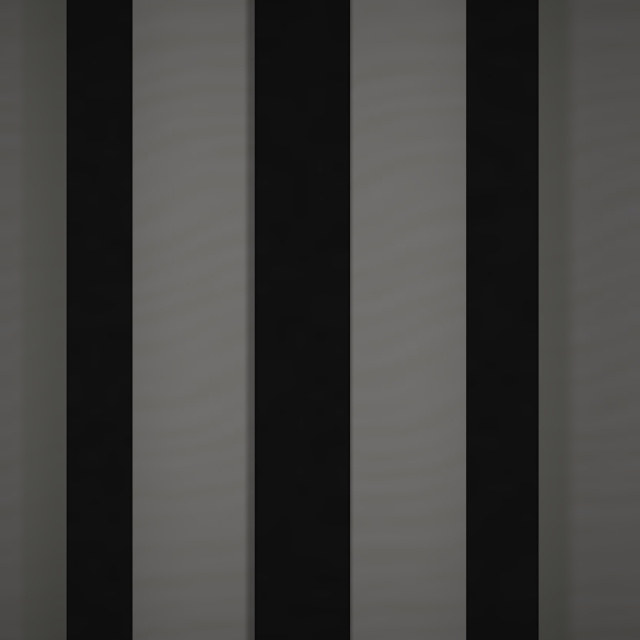
A WebGL 2 fragment shader for this pattern:

```glsl
#version 300 es
precision highp float;
// Three matte black vertical bars over dim, faintly grained grey-beige panels.

uniform vec2 u_resolution;
out vec4 fragColor;

float hash(vec2 cell) {
    return fract(sin(dot(cell, vec2(127.1, 311.7))) * 4375.85);
}

// Cellular value noise, smoothed between cell corners
float softNoise(vec2 p) {
    vec2 cell = floor(p);
    vec2 f = smoothstep(0.0, 1.0, fract(p));
    return mix(mix(hash(cell), hash(cell + vec2(1, 0)), f.x),
               mix(hash(cell + vec2(0, 1)), hash(cell + vec2(1, 1)), f.x), f.y);
}

// Slanted ripples, broken into short steps
float grain(vec2 uv) {
    vec2 stepped = vec2(floor(uv.x * 52.0) / 52.0, uv.y);
    float rise = stepped.y - 0.24 * stepped.x + 0.012 * sin(stepped.x * 19.0 + uv.y * 7.0);
    float ripple = sin(rise * 150.0 + 1.5 * sin(uv.y * 23.0))
                 + 0.6 * sin(rise * 83.0 + stepped.x * 11.0);
    return 0.35 * ripple + 0.8 * (softNoise(vec2(uv.x * 22.0, rise * 75.0)) - 0.5);
}

// Grey panels: bright in the middle, dim at the sides, top and bottom
vec3 panelColor(vec2 uv) {
    float side = abs(uv.x - 0.475);
    float light = mix(0.44, 0.345, smoothstep(0.16, 0.46, side));
    light *= 1.0 - 0.17 * pow(abs(uv.y - 0.52) * 2.0, 2.4);

    // Shaded folds beside the outer bars
    float leftFold = smoothstep(0.025, 0.045, uv.x) * (1.0 - smoothstep(0.10, 0.11, uv.x));
    float rightFold = smoothstep(0.83, 0.84, uv.x) * (1.0 - smoothstep(0.875, 0.908, uv.x));
    light *= 1.0 - leftFold * mix(0.07, 0.16, smoothstep(0.04, 0.10, uv.x)) - 0.13 * rightFold;

    // Narrow shadows hugging the middle bar
    light *= 1.0 - 0.30 * smoothstep(0.379, 0.392, uv.x) * step(uv.x, 0.47);
    light *= 1.0 - 0.22 * (1.0 - smoothstep(0.547, 0.554, uv.x)) * step(0.47, uv.x);

    float g = grain(uv) * (1.0 - 0.75 * max(leftFold, rightFold));
    vec3 tint = mix(vec3(1.0, 0.985, 0.965), vec3(0.99, 0.985, 0.935), max(leftFold, rightFold));
    return light * tint + g * vec3(0.007, 0.008, 0.014);
}

void main() {
    vec2 uv = gl_FragCoord.xy / u_resolution;
    float soft = 0.7 / u_resolution.x;

    // Centre and half width of each bar
    vec2 bars[3] = vec2[3](vec2(0.1555, 0.0515), vec2(0.4725, 0.0745), vec2(0.785, 0.0565));
    float edge = 1.0;
    for (int i = 0; i < 3; i++) {
        edge = min(edge, abs(uv.x - bars[i].x) - bars[i].y);
    }

    // Black paint with faint mottling and a darker rim
    float mottle = softNoise(uv * vec2(34.0, 42.0)) - 0.5;
    float paint = 0.063 + 0.008 * mottle - 0.022 * smoothstep(-0.005, 0.0, edge);
    paint *= 1.0 - 0.12 * pow(abs(uv.y - 0.5) * 2.0, 3.0);

    vec3 color = mix(vec3(paint), panelColor(uv), smoothstep(-soft, soft, edge));
    fragColor = vec4(color, 1.0);
}
```
